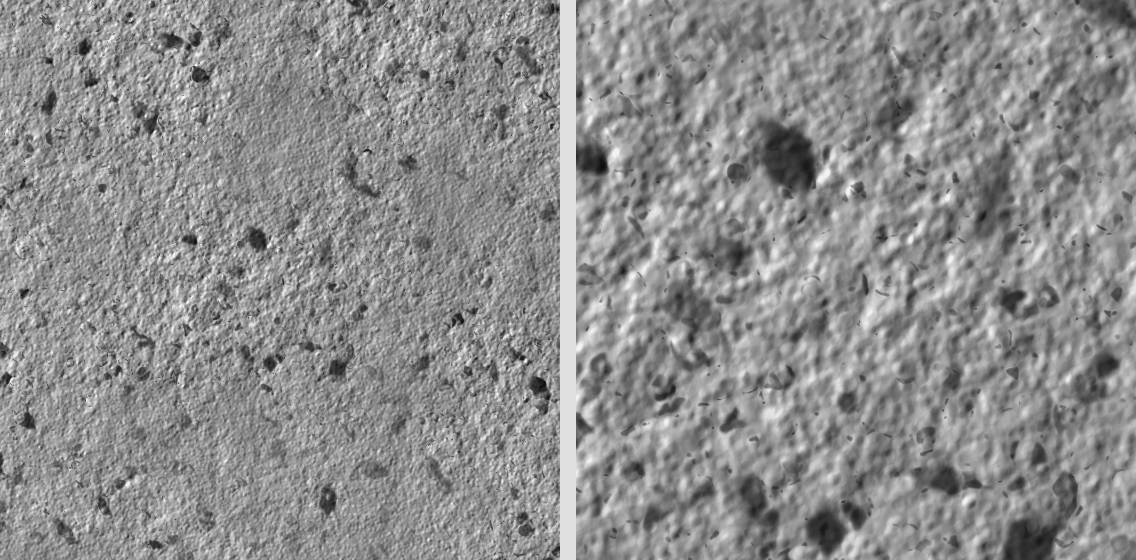
Left, the full canvas; right, a detail of the centre.
Give the GLSL for this texture, as a WebGL 2 fragment shader.

```glsl
#version 300 es
precision highp float;

uniform vec2 u_resolution;
out vec4 fragColor;

// Four random values per cell
vec4 hash4(vec2 cell) {
  vec4 p = fract(cell.xyxy * vec4(0.1031, 0.1030, 0.0973, 0.1099));
  p += dot(p, p.wzxy + 33.33);
  return fract((p.xxyz + p.yzzw) * p.zywx);
}

// Cellular bumps: x is the height, yz its gradient in cell units
vec3 bumps(vec2 p) {
  vec2 base = floor(p);
  vec3 sum = vec3(0.0);
  for (int j = -1; j <= 1; j++) {
    for (int i = -1; i <= 1; i++) {
      vec2 cell = base + vec2(i, j);
      vec4 rnd = hash4(cell);
      vec2 d = p - cell - rnd.xy;
      float w = max(0.0, 1.0 - dot(d, d));
      sum += (rnd.z * 2.0 - 1.0) * vec3(w * w, -4.0 * w * d);
    }
  }
  return sum;
}

// Scattered elongated hollows: 0 on the surface, 1 at the bottom
float hollows(vec2 p, float density, float stretch) {
  vec2 base = floor(p);
  float depth = 0.0;
  for (int j = -1; j <= 1; j++) {
    for (int i = -1; i <= 1; i++) {
      vec2 cell = base + vec2(i, j);
      vec4 place = hash4(cell + 71.0);
      vec4 form = hash4(cell + 193.0);
      float angle = 0.3 + (form.x - 0.5) * 2.4;
      float c = cos(angle), s = sin(angle);
      vec2 d = mat2(c, -s, s, c) * (p - cell - place.xy);
      float width = mix(0.10, 0.21, form.y);
      vec2 size = vec2(width, width * mix(1.0, stretch, form.z * form.z));
      float inside = 1.0 - smoothstep(0.35, 1.25, length(d / size));
      depth = max(depth, inside * step(place.z, density) * mix(0.5, 1.0, place.w));
    }
  }
  return depth;
}

void main() {
  vec2 uv = gl_FragCoord.xy / min(u_resolution.x, u_resolution.y);
  vec2 light = normalize(vec2(1.0, -0.45));

  // Broad patches of smooth and rough ground
  float broad = bumps(uv * 5.0 + 17.0).x;
  float blotch = bumps(uv * 14.0 + 41.0).x;
  float calm = smoothstep(0.12, 0.32, uv.x) * smoothstep(0.1, 0.42, uv.y);
  float rough = clamp(0.72 + 0.35 * calm + 0.45 * broad + 0.2 * blotch, 0.45, 1.3);

  // Relief from lumps down to fine grit
  vec3 lump = bumps(uv * 25.0 + 5.0);
  vec3 clod = bumps(uv * 56.0 + 29.0);
  vec3 grain = bumps(uv * 112.0 + 53.0);
  vec3 grit = bumps(uv * 215.0 + 89.0);
  vec2 slope = 0.025 * lump.yz + 0.047 * clod.yz + 0.075 * grain.yz;
  float shade = dot(slope * rough + 0.083 * grit.yz * mix(0.7, 1.0, rough), light);

  // Ragged hollows of three sizes
  vec2 ragged = uv + 0.0045 * clod.yz + 0.0022 * grain.yz;
  float large = hollows(ragged * 14.0, 0.55, 2.9);
  float lit = hollows((ragged - light * 0.011) * 14.0, 0.55, 2.9);
  float small = hollows(ragged * 33.0 + 11.0, 0.42, 2.0);
  float pore = hollows(uv * 78.0 + 0.2 * grain.yz, 0.4, 1.6);
  float wear = smoothstep(0.45, 1.0, rough);
  float shadow = 1.0 - (1.0 - 0.8 * large * mix(0.35, 1.0, wear))
    * (1.0 - 0.6 * small * wear) * (1.0 - 0.5 * pore * wear);
  float rim = max(0.0, lit - large) * wear;

  // Stone tone, sunlit rims and shadowed hollows
  float tone = 0.575 + 0.025 * broad + 0.03 * blotch + 0.03 * lump.x;
  tone += shade + 0.09 * rim * (0.6 + clod.x);
  tone *= 1.0 - shadow;
  fragColor = vec4(vec3(clamp(tone, 0.06, 0.95)), 1.0);
}
```
